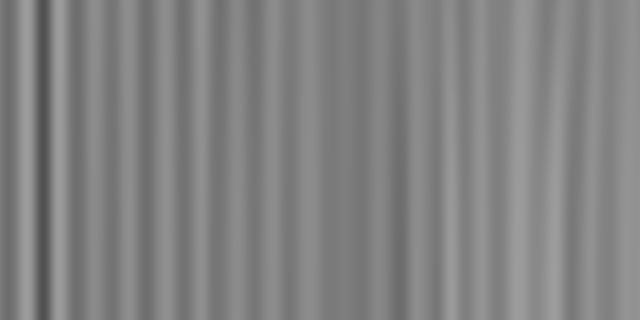
This texture is drawn by a Shadertoy shader. Its source:

```glsl
// Soft grey vertical bands: a regular ripple, strongest around a dark band
// near the left edge and fading into faint, uneven stripes to the right.
// Noise stretched along the height varies the bands and bends them slightly.
#define BASE_GREY     0.497
#define RIGHT_GLOW    0.050
#define PERIOD        0.1106
#define CORE_X        0.1354
#define CORE_WIDTH    0.060
#define CORE_CONTRAST 0.145
#define BAND_CONTRAST 0.046
#define PATCH_CONTRAST 0.055
#define STREAK_CONTRAST 0.014
#define BEND          0.012

const float TAU = 6.2831853;

float hash(vec2 p) {
    return fract(sin(dot(p, vec2(127.1, 311.7))) * 43758.5453);
}

// Smooth value noise in 0..1
float noise(vec2 p) {
    vec2 cell = floor(p);
    vec2 f = fract(p);
    f = f * f * f * (f * (f * 6.0 - 15.0) + 10.0);
    float low = mix(hash(cell), hash(cell + vec2(1.0, 0.0)), f.x);
    float high = mix(hash(cell + vec2(0.0, 1.0)), hash(cell + vec2(1.0, 1.0)), f.x);
    return mix(low, high, f.y);
}

// Noise in -1..1, drawn out along the height
float stretchedNoise(vec2 p, float width, float seed) {
    return 2.0 * noise(vec2(p.x / width + seed, p.y * 0.6 + seed)) - 1.0;
}

void mainImage(out vec4 fragColor, in vec2 fragCoord) {
    // Units of the canvas height
    vec2 p = fragCoord / iResolution.y;
    float rightness = smoothstep(1.15, 1.75, p.x);
    float away = smoothstep(0.1, 0.5, p.x);

    // Gentle bending, with looser spacing on the right
    float x = p.x + BEND * away * stretchedNoise(p, 0.35, 17.0);
    x += 0.05 * rightness * stretchedNoise(p, 0.25, 41.0);

    // Ripple with a strong packet around the dark core
    float d = x - CORE_X;
    float packet = CORE_CONTRAST / (1.0 + d * d / (CORE_WIDTH * CORE_WIDTH));
    float uneven = 0.75 + 0.5 * away * stretchedNoise(p, 0.14, 5.0);
    float ripple = -cos(TAU * d / PERIOD) * (packet + BAND_CONTRAST * uneven);

    // Irregular broad bands and faint narrow streaks
    float patches = PATCH_CONTRAST * stretchedNoise(p, 0.09, 73.0);
    float streaks = STREAK_CONTRAST * stretchedNoise(p, 0.03, 29.0);

    float grey = BASE_GREY + RIGHT_GLOW * rightness + ripple;
    grey += away * (0.6 * patches + streaks);
    fragColor = vec4(vec3(clamp(grey, 0.0, 1.0)), 1.0);
}
```
